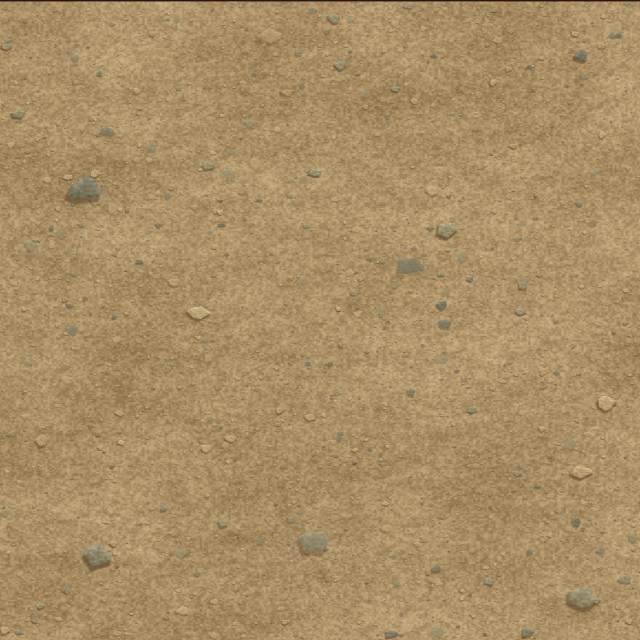
A Shadertoy shader for this texture:

```glsl
// Dry sandy ground seen from above, strewn with grit, pebbles and grey-green stones.

const float TAU = 6.2831853;
const vec3 SAND = vec3(0.675, 0.565, 0.403);
const vec3 PALE_STONE = vec3(0.77, 0.67, 0.50);
const vec3 TAN_STONE = vec3(0.71, 0.59, 0.42);
const vec3 GREEN_STONE = vec3(0.61, 0.57, 0.44);
const vec3 SLATE_STONE = vec3(0.46, 0.45, 0.37);
const vec3 SHADOW = vec3(0.33, 0.24, 0.13);
const vec3 TOP_EDGE = vec3(0.16, 0.09, 0.06);

// Three random values from a cell and a seed
vec3 hash3(vec2 cell, float seed) {
    vec3 q = fract(vec3(cell, seed) * vec3(0.1031, 0.1030, 0.0973));
    q += dot(q, q.yxz + 33.33);
    return fract((q.xxy + q.yxx) * q.zyx);
}

float valueNoise(vec2 p, float seed) {
    vec2 i = floor(p), f = fract(p);
    f = f * f * (3.0 - 2.0 * f);
    float low = mix(hash3(i, seed).x, hash3(i + vec2(1, 0), seed).x, f.x);
    float high = mix(hash3(i + vec2(0, 1), seed).x, hash3(i + vec2(1, 1), seed).x, f.x);
    return mix(low, high, f.y);
}

float fractalNoise(vec2 p, float seed) {
    float sum = 0.0, weight = 0.5;
    for (int i = 0; i < 4; i++) {
        sum += weight * valueNoise(p, seed + float(i));
        p = p * 2.03 + 7.1;
        weight *= 0.5;
    }
    return sum;
}

// Irregular faceted outline: x is the distance, y the upward tilt of the nearest facet
vec2 facetedStone(vec2 p, float radius, float turn, vec3 shape) {
    vec2 nearest = vec2(-1e3, 0.0);
    for (int k = 0; k < 7; k++) {
        float jitter = fract(shape.x * 17.0 + float(k) * 0.618);
        float angle = TAU * (float(k) + 0.6 * jitter) / 7.0 + turn;
        vec2 facing = vec2(cos(angle), sin(angle));
        float reach = radius * mix(0.72, 1.1, fract(shape.y * 23.0 + float(k) * 0.377));
        float d = dot(p, facing) - reach;
        if (d > nearest.x) nearest = vec2(d, facing.y);
    }
    return nearest;
}

vec3 stoneColour(float pick, float greyShare) {
    vec3 warm = mix(TAN_STONE, PALE_STONE, fract(pick * 13.0));
    vec3 cool = mix(GREEN_STONE, SLATE_STONE, pow(fract(pick * 29.0), 3.0));
    return mix(warm, cool, step(pick, greyShare));
}

// One size class of stones, lit from above, each with a shadow below
vec3 scatterStones(vec3 colour, vec2 uv, float cells, float density, float greyShare, float seed) {
    vec2 p = uv * cells;
    float blur = 0.8 * cells / iResolution.y;
    for (int y = -1; y <= 1; y++)
    for (int x = -1; x <= 1; x++) {
        vec2 cell = floor(p) + vec2(x, y);
        vec3 place = hash3(cell, seed);
        if (place.z > density) continue;
        vec3 shape = hash3(cell, seed + 11.0);
        vec3 look = hash3(cell, seed + 23.0);
        float radius = mix(0.10, 0.25, shape.z * shape.z);
        vec2 q = p - cell - 0.5 - 0.7 * (place.xy - 0.5);
        if (length(q) > radius * 2.2 + 2.0 * blur) continue;

        q.y /= mix(0.5, 0.9, look.y);
        float turn = TAU * shape.x;
        float exposed = mix(0.35, 1.0, look.z);
        vec2 stone = facetedStone(q, radius, turn, shape);
        vec2 shade = facetedStone(q + radius * vec2(0.12, 0.38), radius, turn, shape);
        float shadow = 1.0 - smoothstep(-blur, blur + 0.15 * radius, shade.x);
        colour = mix(colour, SHADOW, shadow * exposed * exposed * 0.65);

        float bevel = smoothstep(-0.65 * radius, 0.0, stone.x);
        float light = 0.10 * stone.y * bevel;
        light += 0.14 * (valueNoise(q * 5.0 / radius, seed) - 0.5);
        vec3 face = stoneColour(look.x, greyShare) + light * exposed;
        float cover = 1.0 - smoothstep(-blur, blur, stone.x);
        colour = mix(colour, face, cover * mix(0.6, 1.0, exposed));
    }
    return colour;
}

// Sand with broad dusky streaks and fine grain
vec3 sandGround(vec2 uv) {
    float patches = fractalNoise(uv * vec2(5.0, 11.0), 3.0) - 0.47;
    float streaks = fractalNoise(uv * vec2(22.0, 50.0), 9.0) - 0.47;
    float grit = valueNoise(uv * vec2(150.0, 190.0), 15.0) - 0.5;
    float grain = valueNoise(uv * vec2(290.0, 340.0), 19.0) - 0.5;
    float tone = 0.15 * patches + 0.10 * streaks + 0.08 * grit + 0.13 * grain;
    return SAND + tone * vec3(1.0, 1.0, 0.95);
}

void mainImage(out vec4 fragColor, in vec2 fragCoord) {
    vec2 uv = fragCoord / iResolution.y;
    vec3 colour = sandGround(uv);

    // Fine grit first, the largest stones last
    float crowd = mix(0.75, 1.25, valueNoise(uv * 4.0, 31.0));
    for (int i = 0; i < 6; i++) {
        float size = float(i) / 5.0;
        float cells = mix(1.0, 0.055, pow(size, 0.45)) * 165.0;
        float density = mix(0.50, 0.24, size) * crowd;
        colour = scatterStones(colour, uv, cells, density, mix(0.08, 0.75, size), 40.0 + 37.0 * float(i));
    }

    // Thin dark border along the top
    float edge = smoothstep(0.9965, 0.9990, uv.y);
    fragColor = vec4(mix(colour, TOP_EDGE, edge), 1.0);
}
```
